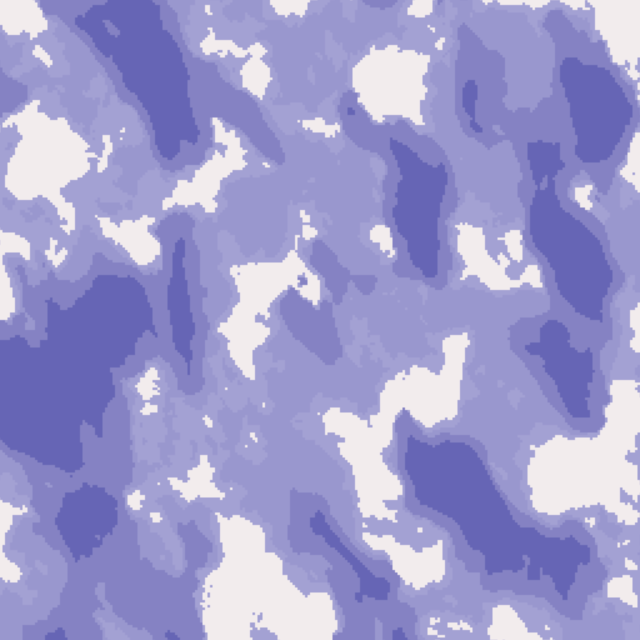
This texture is drawn by a Shadertoy shader. Its source:

```glsl
// Ragged camouflage in violet tones with off-white flakes on a fine square grid.
// A stretched gradient-noise relief is cut into flat tones; a rougher noise,
// tied to the high ground of that relief, lays the pale halos and flakes on it.

const vec3 DARK  = vec3(0.400, 0.396, 0.708);
const vec3 MID   = vec3(0.520, 0.510, 0.765);
const vec3 LIGHT = vec3(0.600, 0.592, 0.808);
const vec3 PALE  = vec3(0.638, 0.630, 0.828);
const vec3 FLAKE = vec3(0.950, 0.925, 0.930);

// Cuts, in standard deviations of the fields
const float DARK_CUT  = -1.08;
const float MID_CUT   = -0.41;
const float PALE_CUT  = 0.05;
const float FLAKE_CUT = 0.73;

const float GRID = 256.0;                    // cells across the canvas
const vec2  GRAIN = vec2(0.42, -0.907);      // long axis of the dark patches
const vec2  RELIEF_FREQ = vec2(5.8, 3.4);    // across and along the grain
const vec2  FLAKE_FREQ = vec2(6.2, 5.4);
const float RELIEF_GAIN = 0.43;
const float FLAKE_GAIN = 0.56;
const float WARP = 0.035;
const float NOISE_SIGMA = 0.2157;            // deviation of one noise layer
const int   OCTAVES = 5;

// Random unit vector for a lattice point
vec2 gradientAt(vec2 cell) {
    uvec2 q = uvec2(ivec2(cell) + 4096);
    uint h = q.x * 1597334677u ^ q.y * 3812015801u;
    h = (h ^ (h >> 15)) * 2246822519u;
    h = (h ^ (h >> 13)) * 3266489917u;
    h ^= h >> 16;
    float angle = 6.2831853 * float(h & 65535u) / 65536.0;
    return vec2(cos(angle), sin(angle));
}

float gradientNoise(vec2 p) {
    vec2 i = floor(p), f = p - i;
    vec2 u = f * f * f * (f * (f * 6.0 - 15.0) + 10.0);
    vec2 e = vec2(0.0, 1.0);
    float bottom = mix(dot(gradientAt(i), f),
                       dot(gradientAt(i + e.yx), f - e.yx), u.x);
    float top = mix(dot(gradientAt(i + e.xy), f - e.xy),
                    dot(gradientAt(i + e.yy), f - e.yy), u.x);
    return mix(bottom, top, u.y);
}

// Layered noise, scaled to unit deviation
float layeredNoise(vec2 p, float gain) {
    float sum = 0.0, power = 0.0, amplitude = 1.0;
    mat2 turn = mat2(1.6, 1.2, -1.2, 1.6);
    for (int i = 0; i < OCTAVES; i++) {
        sum += amplitude * gradientNoise(p);
        power += amplitude * amplitude;
        amplitude *= gain;
        p = turn * p + vec2(17.3, 9.7);
    }
    return sum / (NOISE_SIGMA * sqrt(power));
}

// Flat tone of one grid cell
vec3 toneAt(vec2 cell) {
    vec2 p = (cell + 0.5) / GRID;
    p += WARP * vec2(gradientNoise(p * 7.0 + 31.4),
                     gradientNoise(p * 7.0 + 58.9));
    vec2 q = vec2(dot(p, vec2(-GRAIN.y, GRAIN.x)), dot(p, GRAIN));

    float relief = layeredNoise(q * RELIEF_FREQ + vec2(11.2, 23.7), RELIEF_GAIN);
    float rough = layeredNoise(p * FLAKE_FREQ + vec2(41.6, 73.1), FLAKE_GAIN);
    // Flakes favour high ground and keep clear of the dark patches
    float flake = 0.6 * relief + 0.8 * rough - 2.0 * max(-relief, 0.0);

    if (relief < DARK_CUT) return DARK;
    if (relief < MID_CUT) return MID;
    if (flake > FLAKE_CUT) return FLAKE;
    return flake > PALE_CUT ? PALE : LIGHT;
}

void mainImage(out vec4 fragColor, in vec2 fragCoord) {
    // Blend the four nearest cells over softened borders
    vec2 g = fragCoord / iResolution.y * GRID - 0.5;
    vec2 cell = floor(g);
    vec2 blend = smoothstep(0.1, 0.9, g - cell);
    vec2 e = vec2(0.0, 1.0);
    vec3 bottom = mix(toneAt(cell), toneAt(cell + e.yx), blend.x);
    vec3 top = mix(toneAt(cell + e.xy), toneAt(cell + e.yy), blend.x);
    fragColor = vec4(mix(bottom, top, blend.y), 1.0);
}
```
